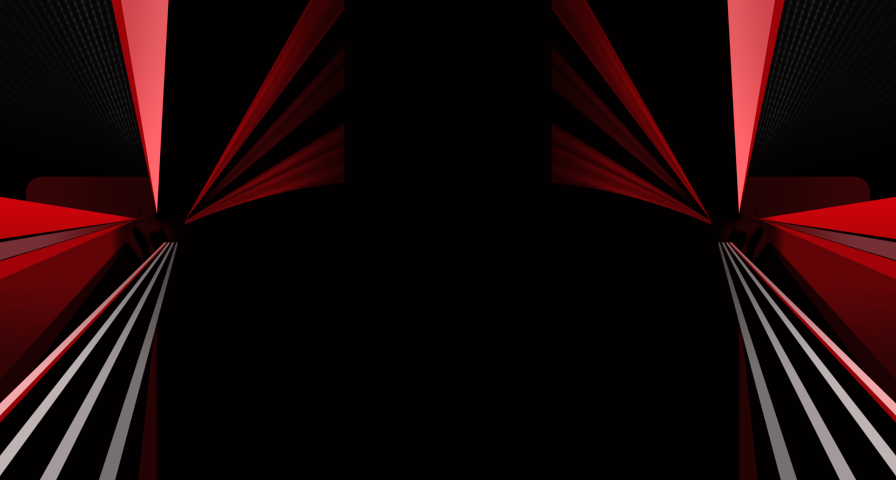
Reproduce this background procedurally as a WebGL 2 fragment shader.

```glsl
#version 300 es
precision highp float;

#define VOID_BLACK vec3(0.008, 0.0, 0.0)
#define SCARLET vec3(0.71, 0.015, 0.035)
#define MAROON vec3(0.33, 0.015, 0.025)
#define EMBER vec3(0.19, 0.015, 0.02)
#define ROSE vec3(0.85, 0.29, 0.31)
#define SILVER vec3(0.78, 0.74, 0.74)
#define SPIKE_TIP vec2(0.327, 0.556)
#define FAN_TIP vec2(0.385, 0.540)
#define FAN_END 0.717
#define RAIL_COUNT 4
#define RAIL_GAP 0.123
#define MESH_LINES 95.0

uniform vec2 u_resolution;
out vec4 fragColor;

float pixel;

vec2 gradient(vec2 cell) {
  float h = fract(sin(dot(cell, vec2(127.1, 311.7))) * 43758.5);
  return vec2(cos(6.2832 * h), sin(6.2832 * h));
}

float gradientNoise(vec2 p) {
  vec2 i = floor(p), f = fract(p);
  vec2 u = f * f * (3.0 - 2.0 * f), e = vec2(1.0, 0.0);
  float low = mix(dot(gradient(i), f), dot(gradient(i + e.xy), f - e.xy), u.x);
  float high = mix(dot(gradient(i + e.yx), f - e.yx), dot(gradient(i + e.xx), f - e.xx), u.x);
  return mix(low, high, u.y);
}

float cover(float d) {
  return smoothstep(-pixel, pixel, d) ;
}

// Signed distance to the line a-b, positive on its left
float leftOf(vec2 p, vec2 a, vec2 b) {
  vec2 d = normalize(b - a), q = p - a;
  return d.x * q.y - d.y * q.x;
}

// Open cone from tip, counterclockwise from a to b
float cone(vec2 p, vec2 tip, vec2 a, vec2 b) {
  return cover(min(leftOf(p, tip, a), leftOf(p, b, tip)));
}

float roundBox(vec2 p, vec2 halfSize, float r) {
  vec2 q = abs(p) - halfSize + r;
  return length(max(q, 0.0)) + min(max(q.x, q.y), 0.0) - r;
}

// Fine dark mesh and the pink spike
vec3 addSpike(vec3 col, vec2 p) {
  vec2 q = p - SPIKE_TIP;
  float angle = atan(-q.x, q.y);
  float lines = pow(0.5 + 0.5 * sin(angle * MESH_LINES * 2.0), 3.0);
  float weave = 0.7 + 0.3 * sin(length(q) * 420.0);
  float area = smoothstep(0.68, 0.85, p.y + 0.25 * p.x) * cover(leftOf(p, SPIKE_TIP, vec2(0.232, 1.0)));
  float nearSpike = exp(-pow((angle - 0.34) / 0.16, 2.0));
  col += area * (0.018 + lines * weave * (0.02 + 0.11 * nearSpike));

  vec2 right = vec2(0.351, 1.0);
  col = mix(col, SCARLET * 0.85, cone(p, SPIKE_TIP, right, vec2(0.232, 1.0)));
  vec3 pink = ROSE * mix(1.14, 0.95, smoothstep(0.56, 1.0, p.y));
  pink += 0.08 * smoothstep(0.09, 0.0, -leftOf(p, right, SPIKE_TIP));
  return mix(col, pink, cone(p, SPIKE_TIP, right, vec2(0.252, 1.0)));
}

// Red slabs running to the outer edge
vec3 addSlabs(vec3 col, vec2 p) {
  float blob = cover(-roundBox(p - vec2(0.192, 0.588), vec2(0.138, 0.044), 0.034));
  col = mix(col, EMBER * (0.7 + 0.4 * smoothstep(0.3, 0.05, p.x)), blob);

  vec2 tip = vec2(0.288, 0.544);
  float grain = 0.04 * gradientNoise(p * vec2(30.0, 90.0));
  float inner = smoothstep(0.275, 0.225, p.x);
  float dim = cone(p, vec2(0.31, 0.55), vec2(0.0, 0.22), vec2(0.0, 0.14));
  col = mix(col, EMBER * 0.6, dim * inner);
  float slab = cone(p, vec2(0.31, 0.55), vec2(0.0, 0.43), vec2(0.0, 0.21));
  vec3 slabColor = mix(EMBER, MAROON * 1.15, smoothstep(0.22, 0.44, p.y)) + grain * SCARLET;
  col = mix(col, slabColor, slab * inner);

  col = mix(col, SCARLET * 0.88, cone(p, tip, vec2(0.0, 0.456), vec2(0.0, 0.418)));
  vec3 dusk = mix(vec3(0.46, 0.19, 0.21), MAROON, smoothstep(0.06, 0.28, p.x));
  col = mix(col, dusk, cone(p, tip, vec2(0.0, 0.495), vec2(0.0, 0.458)));
  vec3 bright = SCARLET * (1.0 + 0.12 * smoothstep(0.5, 0.58, p.y));
  col = mix(col, bright, cone(p, tip, vec2(0.0, 0.590), vec2(0.0, 0.502)));

  // Broken facets around the hub
  float facet = smoothstep(-0.08, 0.12, gradientNoise(p * vec2(38.0, 24.0) + p.yx * 12.0));
  float hub = smoothstep(1.0, 0.4, length((p - vec2(0.305, 0.50)) / vec2(0.075, 0.075)));
  return mix(col, EMBER * 0.8 * facet, hub * 0.85);
}

// Streaked beams fanning toward the middle
vec3 addFan(vec3 col, vec2 p) {
  vec2 q = p - FAN_TIP;
  float angle = atan(q.y, q.x), reach = length(q);
  float streak = 0.85 + 0.6 * gradientNoise(vec2(angle * 34.0, reach * 2.5));
  float fade = smoothstep(0.35, 0.15, q.x) * 0.65 + 0.35;
  float cut = cover(FAN_END - p.x);

  vec2 upper = vec2(0.646, 1.0);
  float crest = exp(-max(-leftOf(p, FAN_TIP, upper), 0.0) * 28.0);
  float beam = cone(p, FAN_TIP, vec2(FAN_END, 0.98), upper);
  vec3 beamColor = mix(EMBER, SCARLET * 0.85, crest) * mix(1.0, 0.6, smoothstep(0.3, 0.55, reach));
  col = mix(col, beamColor * streak, beam * cut);

  float middle = cone(p, FAN_TIP, vec2(FAN_END, 0.817), vec2(FAN_END, 0.905));
  col = mix(col, EMBER * 1.25 * streak * fade, middle * cut * smoothstep(0.03, 0.14, reach));

  float arc = 0.532 + 0.43 * q.x - 0.5 * q.x * q.x;
  float sail = cover(p.y - arc) * cover(-leftOf(p, FAN_TIP, vec2(FAN_END, 0.744))) * cover(q.x);
  return mix(col, MAROON * 1.15 * streak * fade, sail * cut);
}

// Pale rails dropping from the hub, with a dim red panel
vec3 addRails(vec3 col, vec2 p) {
  float panel = cover(0.327 - p.x) * cover(leftOf(p, vec2(0.327, 0.37), vec2(0.288, 0.0)));
  col = mix(col, EMBER * 0.75, panel * smoothstep(0.40, 0.28, p.y));
  for (int i = 0; i < RAIL_COUNT; i++) {
    float k = float(i);
    vec2 top = vec2(0.345 + 0.008 * k, 0.495);
    vec2 foot = vec2(-0.146 + RAIL_GAP * k, 0.0);
    float t = (top.y - p.y) / top.y;
    float slant = top.y / length(top - foot);
    float offset = (p.x - mix(top.x, foot.x, t)) * slant;
    float width = mix(0.002, 0.017, t) * slant;
    float below = cover(top.y - p.y);
    float first = 1.0 - min(k, 1.0);
    col = mix(col, SCARLET * 0.8, first * below * cover(width * 1.5 - abs(offset - width * 0.6)));
    vec3 tone = mix(SILVER, vec3(0.94, 0.66, 0.67), first);
    tone *= (1.0 - 0.045 * k * k) * mix(0.6, 1.0, smoothstep(0.0, 0.6, t));
    col = mix(col, tone, below * cover(width - abs(offset)));
  }
  return col;
}

void main() {
  pixel = 0.8 / u_resolution.y;
  vec2 p = gl_FragCoord.xy / u_resolution.y;
  p.x = min(p.x, u_resolution.x / u_resolution.y - p.x);
  vec3 col = addSlabs(VOID_BLACK, p);
  col = addSpike(col, p);
  col = addFan(col, p);
  col = addRails(col, p);
  fragColor = vec4(clamp(col, 0.0, 1.0), 1.0);
}
```
